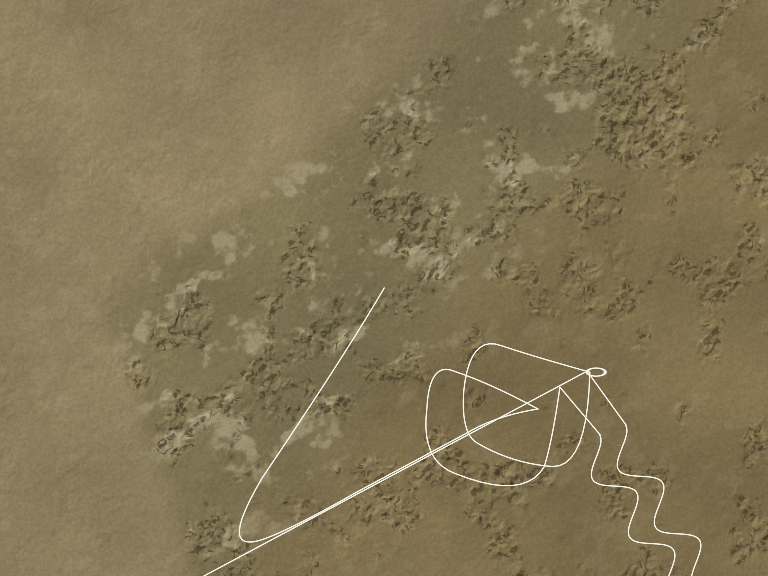
Give the GLSL for this texture, as a Shadertoy shader.

```glsl
const vec3 PALE_SAND = vec3(0.548, 0.490, 0.366);
const vec3 GREEN_MUD = vec3(0.492, 0.448, 0.322);
const vec3 BROWN_MUD = vec3(0.490, 0.430, 0.298);
const vec3 DRY_CRUST = vec3(0.640, 0.595, 0.475);
const vec3 SHADOW = vec3(0.265, 0.230, 0.150);
const vec3 CHALK = vec3(0.96, 0.96, 0.92);

vec2 hash2(vec2 p) {
    vec3 q = fract(p.xyx * vec3(0.1031, 0.1030, 0.0973));
    q += dot(q, q.yzx + 33.33);
    return fract((q.xx + q.yz) * q.zy);
}

float valueNoise(vec2 p) {
    vec2 i = floor(p), f = fract(p);
    f = f * f * (3.0 - 2.0 * f);
    vec2 e = vec2(0.0, 1.0);
    return mix(mix(hash2(i).x, hash2(i + e.yx).x, f.x),
               mix(hash2(i + e.xy).x, hash2(i + e.yy).x, f.x), f.y);
}

float fbm(vec2 p) {
    float sum = 0.0, amp = 0.5;
    for (int i = 0; i < 4; i++) {
        sum += amp * valueNoise(p);
        p = mat2(1.6, 1.2, -1.2, 1.6) * p + 7.3;
        amp *= 0.5;
    }
    return sum / 0.9375;
}

// Distance to the nearest scattered cell centre
float cellular(vec2 p) {
    vec2 i = floor(p), f = fract(p);
    float d = 4.0;
    for (int y = -1; y <= 1; y++)
        for (int x = -1; x <= 1; x++) {
            vec2 o = vec2(x, y);
            vec2 r = o + hash2(i + o) - f;
            d = min(d, dot(r, r));
        }
    return sqrt(d);
}

float blob(vec2 p, vec2 centre, float radius) {
    vec2 d = (p - centre) / radius;
    return exp(-dot(d, d));
}

// Height of trodden clods, strong only where the ground is rough
float relief(vec2 p, float rough) {
    vec2 w = p + 0.016 * vec2(fbm(p * 40.0), fbm(p * 40.0 + 19.0));
    float clods = 0.6 * cellular(w * 36.0) + 0.35 * cellular(w * 80.0);
    return rough * (clods + 0.9 * fbm(w * 55.0)) + 0.13 * fbm(p * 70.0);
}

float segment(vec2 p, vec2 a, vec2 b) {
    vec2 d = b - a;
    return length(p - a - d * clamp(dot(p - a, d) / dot(d, d), 0.0, 1.0));
}

// Quadratic curve from a to c, pulled toward b
float curve(vec2 p, vec2 a, vec2 b, vec2 c) {
    float d = 9.0;
    vec2 last = a;
    for (int i = 1; i <= 10; i++) {
        float t = float(i) / 10.0;
        vec2 next = mix(mix(a, b, t), mix(b, c, t), t);
        d = min(d, segment(p, last, next));
        last = next;
    }
    return d;
}

float wave(vec2 p, vec2 start) {
    vec2 dir = vec2(0.54, -0.84), q = p - start;
    float u = dot(q, dir), v = dot(q, vec2(dir.y, -dir.x));
    float k = 53.0, amp = 0.026;
    float slope = amp * k * sin(k * u);
    return max(abs(v + amp * cos(k * u)) / sqrt(1.0 + slope * slope), -u);
}

float chalkLines(vec2 p) {
    // Long hook and straight stroke
    float d = segment(p, vec2(0.354, 0.0), vec2(1.016, 0.354));
    d = min(d, curve(p, vec2(0.667, 0.5), vec2(0.60, 0.385), vec2(0.455, 0.17)));
    d = min(d, curve(p, vec2(0.455, 0.17), vec2(0.39, 0.06), vec2(0.432, 0.059)));
    d = min(d, curve(p, vec2(0.432, 0.059), vec2(0.46, 0.055), vec2(0.62, 0.146)));
    d = min(d, segment(p, vec2(0.62, 0.146), vec2(0.81, 0.248)));
    d = min(d, curve(p, vec2(0.81, 0.248), vec2(0.86, 0.278), vec2(0.934, 0.29)));
    // Left loop
    d = min(d, curve(p, vec2(0.934, 0.29), vec2(0.85, 0.335), vec2(0.79, 0.355)));
    d = min(d, curve(p, vec2(0.79, 0.355), vec2(0.745, 0.375), vec2(0.741, 0.29)));
    d = min(d, curve(p, vec2(0.741, 0.29), vec2(0.73, 0.20), vec2(0.79, 0.178)));
    d = min(d, curve(p, vec2(0.79, 0.178), vec2(0.91, 0.13), vec2(0.945, 0.19)));
    d = min(d, curve(p, vec2(0.945, 0.19), vec2(0.96, 0.24), vec2(0.972, 0.328)));
    // Right loop
    d = min(d, curve(p, vec2(1.024, 0.354), vec2(0.93, 0.38), vec2(0.87, 0.4)));
    d = min(d, curve(p, vec2(0.87, 0.4), vec2(0.815, 0.42), vec2(0.805, 0.32)));
    d = min(d, curve(p, vec2(0.805, 0.32), vec2(0.80, 0.245), vec2(0.83, 0.23)));
    d = min(d, curve(p, vec2(0.83, 0.23), vec2(0.89, 0.195), vec2(0.96, 0.19)));
    d = min(d, curve(p, vec2(0.96, 0.19), vec2(1.02, 0.19), vec2(1.024, 0.354)));
    // Small eye and two wavy tails
    d = min(d, abs(length((p - vec2(1.035, 0.354)) * vec2(0.44, 1.0)) - 0.007));
    d = min(d, segment(p, vec2(0.972, 0.328), vec2(1.042, 0.245)));
    d = min(d, segment(p, vec2(1.024, 0.349), vec2(1.087, 0.262)));
    return min(d, min(wave(p, vec2(1.019, 0.231)), wave(p, vec2(1.064, 0.248))));
}

void mainImage(out vec4 fragColor, in vec2 fragCoord) {
    float pixel = 1.0 / iResolution.y;
    vec2 p = fragCoord * pixel;
    vec2 along = mat2(0.79, -0.61, 0.61, 0.79) * p;
    float wobble = 0.09 * (fbm(p * 7.0) - 0.5);

    // Smooth sand, green band and brown corner
    float upper = dot(p - vec2(0.18, 0.48), vec2(0.61, -0.79)) + wobble;
    float left = dot(p - vec2(0.18, 0.48), vec2(0.96, 0.28)) + wobble * 0.4;
    float mud = smoothstep(-0.03, 0.06, upper) * smoothstep(-0.015, 0.035, left);
    float brown = smoothstep(0.3, 0.55, upper + 0.3 * (p.x - 0.65) + wobble);
    vec3 color = mix(PALE_SAND, mix(GREEN_MUD, BROWN_MUD, brown), mud);
    color *= 1.0 + 0.22 * (fbm(p * 6.0 + 3.0) - 0.5);

    // Broken pale crust, stretched along the band
    float flakes = 0.6 * fbm(along * vec2(15.0, 26.0) + 5.0) + 0.4 * fbm(p * 48.0);
    float crust = smoothstep(0.55, 0.68, flakes);
    color = mix(color, DRY_CRUST, crust * mix(0.2, mix(0.8, 0.15, brown), mud));

    // Lit clods, their shadows and small pits
    float clump = fbm(p * 17.0 + 31.0) + 0.2 * blob(p, vec2(1.08, 0.79), 0.09)
                + 0.14 * blob(p, vec2(1.23, 0.52), 0.08);
    float rough = smoothstep(0.48, 0.70, clump) * mix(0.18, 1.0, mud) + 0.09;
    vec2 toLight = vec2(-0.0022, 0.0028);
    float light = relief(p, rough) - relief(p + toLight, rough);
    color *= 1.0 + clamp(light * 0.85, -0.35, 0.2);
    color = mix(color, SHADOW, 0.8 * smoothstep(0.12, 0.32, -light));
    float pits = smoothstep(0.30, 0.12, cellular(p * 44.0 + 3.0 * fbm(p * 40.0)));
    color = mix(color, SHADOW, 0.6 * pits * smoothstep(0.3, 0.8, rough));

    // Fine grain
    color *= 1.0 + 0.09 * (valueNoise(p * 300.0) - 0.5);

    float line = 1.0 - smoothstep(-0.35 * pixel, 0.45 * pixel, chalkLines(p) - 0.0011);
    fragColor = vec4(mix(color, CHALK, line), 1.0);
}
```
